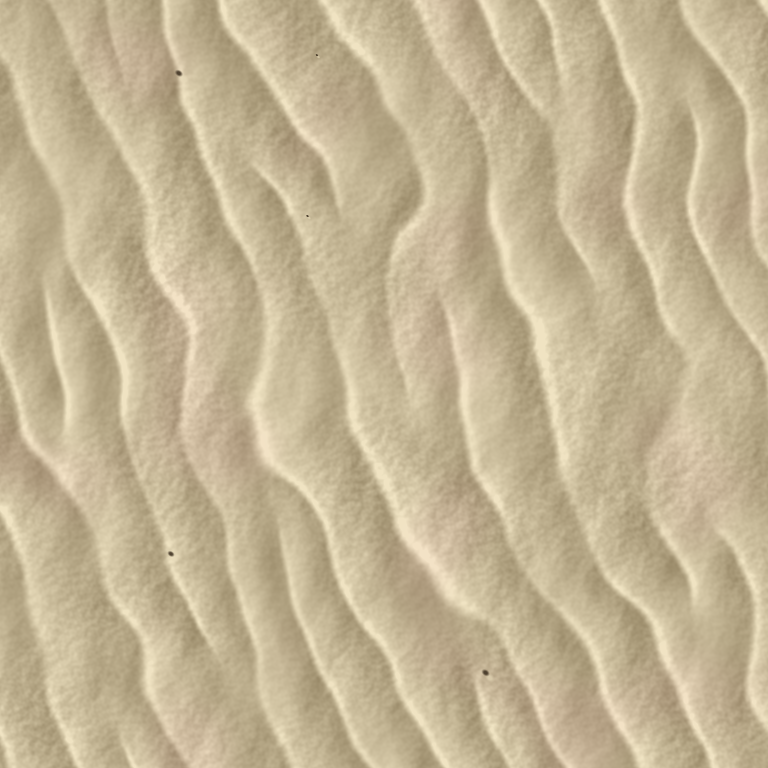
This texture is drawn by a three.js fragment shader. Its source:

```glsl
// Wind-rippled pale sand: slanted, forking crests lit from the right, with fine grain.
varying vec2 vUv;

const float TAU = 6.2831853;
const vec3 SHADOW_SAND = vec3(0.63, 0.57, 0.44);
const vec3 LIT_SAND = vec3(0.90, 0.85, 0.72);
const vec3 PINK_TINT = vec3(0.015, -0.006, 0.014);
const vec3 PIT_COLOR = vec3(0.22, 0.17, 0.11);

vec2 hash2(vec2 p) {
  vec3 q = fract(vec3(p.xyx) * vec3(0.1031, 0.1030, 0.0973));
  q += dot(q, q.yzx + 33.33);
  return fract((q.xx + q.yz) * q.zy);
}

float cornerSlope(vec2 cell, vec2 corner, vec2 f) {
  float angle = TAU * hash2(cell + corner + 57.0).x;
  return dot(vec2(cos(angle), sin(angle)), f - corner);
}

// Gradient noise, roughly -0.7 to 0.7.
float noise(vec2 p) {
  vec2 cell = floor(p);
  vec2 f = p - cell;
  vec2 w = f * f * f * (f * (f * 6.0 - 15.0) + 10.0);
  float low = mix(cornerSlope(cell, vec2(0.0), f), cornerSlope(cell, vec2(1.0, 0.0), f), w.x);
  float high = mix(cornerSlope(cell, vec2(0.0, 1.0), f), cornerSlope(cell, vec2(1.0), f), w.x);
  return mix(low, high, w.y);
}

vec2 rotate(vec2 p, float angle) {
  float c = cos(angle), s = sin(angle);
  return vec2(c * p.x - s * p.y, s * p.x + c * p.y);
}

// Side-lit slope of a noise height field.
float relief(vec2 p, float stepSize) {
  return noise(p + vec2(stepSize, 0.3 * stepSize)) - noise(p);
}

// Ripple phase (x) and crest strength (y); each vortex makes one crest fork or end.
vec2 ripples(vec2 p, float density, float slant) {
  float phase = density * (p.x + slant * p.y);
  phase += 0.9 * noise(p * 2.1 + 3.7);
  phase += 0.48 * noise(p * vec2(4.0, 6.0) + 11.3);
  phase += 0.13 * noise(p * vec2(11.0, 14.0) + 5.1);
  float strength = 1.0;
  for (int j = 0; j < 4; j++) {
    for (int i = 0; i < 4; i++) {
      vec2 cell = vec2(float(i), float(j));
      vec2 core = (cell + 0.1 + 0.8 * hash2(cell + 21.0)) / 4.0;
      vec2 d = p - core;
      d.x += slant * d.y;
      d.y *= 0.5;
      float turn = 1.0 - 2.0 * mod(cell.x + cell.y, 2.0);
      phase += turn * atan(d.y, d.x) / TAU;
      strength *= smoothstep(0.0, 0.035, length(d));
    }
  }
  return vec2(phase, strength);
}

// Brightness over one ripple: bright crest, long fall, dark foot, steep rise.
float rippleShade(float phase, float crestWidth, float crestGain) {
  float f = fract(phase);
  float fall = mix(0.76, 0.15, smoothstep(0.0, 0.86, f));
  float shade = mix(fall, 0.76, smoothstep(0.86, 1.0, f));
  float offset = min(f, 1.0 - f) / crestWidth;
  return shade + crestGain * exp(-offset * offset);
}

// Fine mottled grain in three sizes.
float sandGrain(vec2 p) {
  float coarse = relief(rotate(p, 0.5) * vec2(62.0, 48.0), 0.5);
  float medium = relief(rotate(p, 1.1) * 115.0, 0.5);
  float fine = noise(rotate(p, 0.8) * 210.0);
  return 0.17 * coarse + 0.20 * medium + 0.13 * fine;
}

// Dark pits (x) with a lit rim on their right (y).
vec2 pits(vec2 p) {
  vec2 cover = vec2(0.0);
  for (int i = 0; i < 5; i++) {
    vec2 seed = hash2(vec2(float(i) * 7.0 + 2.0, 91.0));
    float radius = mix(0.002, 0.006, hash2(seed * 100.0).x);
    vec2 d = rotate(p - seed, 0.6) * vec2(1.0, 1.4);
    cover.x = max(cover.x, 1.0 - smoothstep(0.3 * radius, 1.2 * radius, length(d)));
    vec2 rim = d - vec2(1.5, -0.6) * radius;
    cover.y = max(cover.y, 1.0 - smoothstep(0.3 * radius, 1.5 * radius, length(rim)));
  }
  return cover;
}

void main() {
  vec2 p = vUv;
  vec2 wave = ripples(p, 10.6, 0.34);

  // Crests weaken in patches and around forks.
  float patchiness = smoothstep(-0.45, 0.15, noise(p * vec2(5.0, 4.0) + 31.0));
  float strength = wave.y * mix(0.6, 1.0, patchiness);
  float crestGain = mix(0.12, 0.34, patchiness);
  float light = mix(0.5, rippleShade(wave.x, 0.075, crestGain), strength);

  // Broad unevenness, small dents, then grain.
  light += 0.14 * noise(p * 3.0 + 17.0);
  light += 0.26 * relief(rotate(p, 0.35) * vec2(22.0, 12.0), 0.45);
  float roughness = 0.8 + 0.8 * noise(p * 7.0 + 43.0);
  light += roughness * sandGrain(p);

  vec3 color = mix(SHADOW_SAND, LIT_SAND, clamp(light, -0.2, 1.15));
  color += PINK_TINT * smoothstep(0.0, 0.5, noise(p * 6.0 + 71.0));
  vec2 pit = pits(p);
  color = mix(color, LIT_SAND, 0.6 * pit.y);
  color = mix(color, PIT_COLOR, 0.85 * pit.x);
  gl_FragColor = vec4(color, 1.0);
}
```
